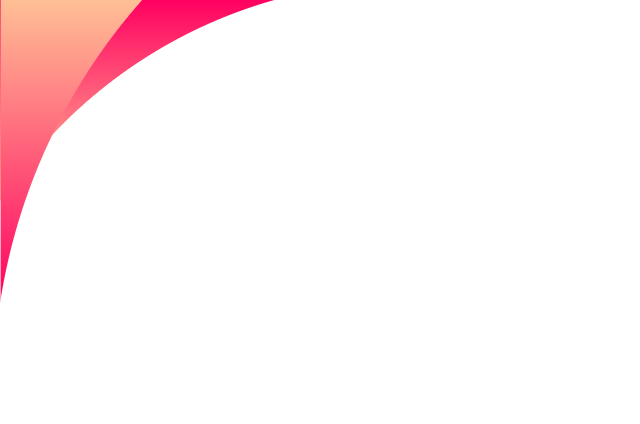
Reproduce this background procedurally as a WebGL 1 fragment shader.

```glsl
precision highp float;

uniform vec2 u_resolution;

// Lengths are in canvas heights, measured from the top left corner.
const vec2 FRONT_CENTER = vec2(1.3796, 0.9257);
const float FRONT_RADIUS = 1.3955;
const float FRONT_FADE = 0.715;
const float FRONT_INSET = 0.0014;

const vec2 BACK_CENTER = vec2(0.958, 1.102);
const float BACK_RADIUS = 1.1451;
const float BACK_FADE = 0.45;

const vec3 PAPER = vec3(1.0);
const vec3 PEACH = vec3(1.0, 0.75, 0.585);
const vec3 CRIMSON = vec3(1.0, 0.0, 0.377);

// Signed distance past the upper left arc of a circle, positive in the corner.
float cornerArc(vec2 p, vec2 center, float radius) {
    return length(min(p - center, 0.0)) - radius;
}

float coverage(float dist, float pixel) {
    return clamp(dist / pixel + 0.5, 0.0, 1.0);
}

void main() {
    float pixel = 1.0 / u_resolution.y;
    vec2 p = vec2(gl_FragCoord.x, u_resolution.y - gl_FragCoord.y) * pixel;

    // Back sweep: crimson at the top, warming downward
    vec3 backColor = mix(CRIMSON, PEACH, clamp(p.y / BACK_FADE, 0.0, 1.0));
    float back = coverage(cornerArc(p, BACK_CENTER, BACK_RADIUS), pixel);
    vec3 color = mix(PAPER, backColor, back);

    // Front sweep: the reverse gradient, inset slightly from the left edge
    vec3 frontColor = mix(PEACH, CRIMSON, clamp(p.y / FRONT_FADE, 0.0, 1.0));
    float front = coverage(cornerArc(p, FRONT_CENTER, FRONT_RADIUS), pixel);
    front *= coverage(p.x - FRONT_INSET, pixel);
    color = mix(color, frontColor, front);

    gl_FragColor = vec4(color, 1.0);
}
```
